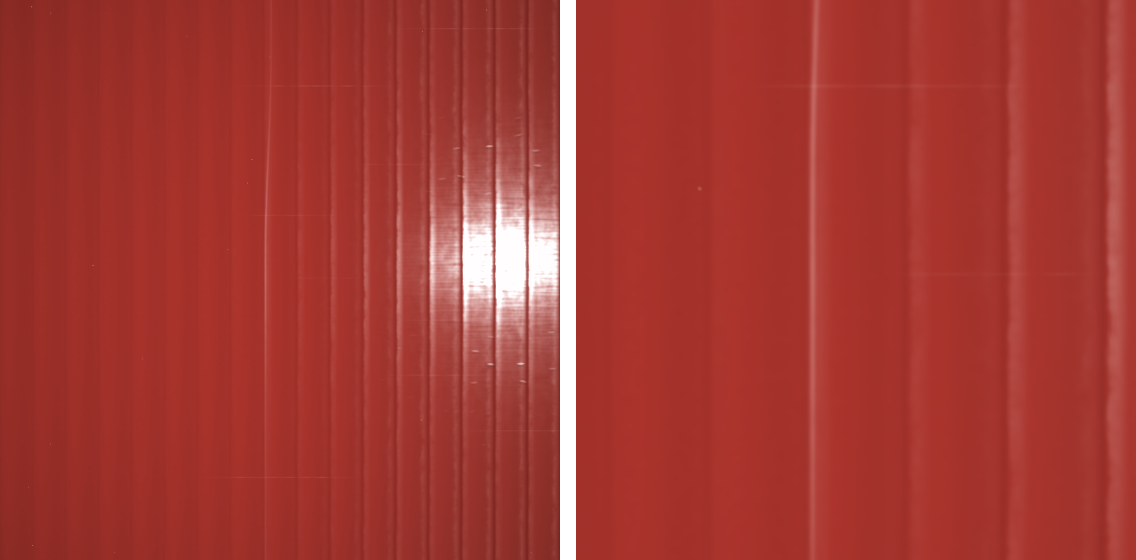
Left: the whole. Right: its middle third, enlarged.
Reproduce this texture procedurally as a Shadertoy shader.

```glsl
vec2 hash2(vec2 p) {
    vec3 q = fract(p.xyx * vec3(0.1031, 0.103, 0.0973));
    q += dot(q, q.yzx + 33.33);
    return fract((q.xx + q.yz) * q.zy);
}

float gradientNoise(vec2 p) {
    vec2 i = floor(p), f = fract(p);
    vec2 u = f * f * f * (f * (f * 6.0 - 15.0) + 10.0);
    vec2 e = vec2(0.0, 1.0);
    float a = dot(hash2(i) * 2.0 - 1.0, f);
    float b = dot(hash2(i + e.yx) * 2.0 - 1.0, f - e.yx);
    float c = dot(hash2(i + e.xy) * 2.0 - 1.0, f - e.xy);
    float d = dot(hash2(i + e.yy) * 2.0 - 1.0, f - e.yy);
    return mix(mix(a, b, u.x), mix(c, d, u.x), u.y);
}

float bell(float x, float width) {
    return exp(-x * x / (width * width));
}

// One soft fleck per chosen grid cell
float flecks(vec2 p, float cells, vec2 size, float density) {
    vec2 id = floor(p * cells), rnd = hash2(id + 7.0);
    vec2 d = fract(p * cells) - 0.3 - 0.4 * rnd;
    d.y += 0.5 * d.x * (rnd.x - 0.5);
    float chosen = step(hash2(id + 91.0).x, density);
    return chosen * (0.4 + 0.6 * rnd.y) * (1.0 - smoothstep(0.3, 1.2, length(d / size)));
}

// Fine horizontal scuffs of varied length
float scratches(vec2 p) {
    float sum = 0.0;
    for (int i = 0; i < 9; i++) {
        vec2 r = hash2(vec2(float(i) * 3.7, 5.0));
        vec2 center = vec2(0.45 + 0.5 * r.x, 0.1 + 0.1 * float(i) + 0.05 * r.y);
        float span = 1.0 - smoothstep(0.03, 0.07 + 0.1 * r.y, abs(p.x - center.x));
        sum += span * bell(p.y - center.y, 0.0012) * (0.4 + 0.6 * r.y);
    }
    return sum * (0.6 + gradientNoise(p * vec2(60.0, 9.0)));
}

void mainImage(out vec4 fragColor, in vec2 fragCoord) {
    vec2 uv = fragCoord / iResolution.xy;
    float dy = uv.y - 0.535;

    // Seventeen vertical ribs, slightly wavering
    float x = (uv.x + 0.0012 * gradientNoise(vec2(uv.x * 9.0, uv.y * 14.0))) * 17.0 - 0.03;
    float rib = floor(x), f = fract(x);
    float seam = f - step(0.5, f);
    float ribRnd = hash2(vec2(rib, 3.0)).x;
    float rightward = smoothstep(0.35, 0.85, uv.x);

    // Red plastic with gentle vignette
    vec2 v = (uv - vec2(0.5, 0.48)) / vec2(0.68, 0.85);
    vec3 color = vec3(0.655, 0.19, 0.16) * (1.0 - 0.23 * dot(v, v));
    color *= 1.0 - 0.04 * rightward;

    // Rounded rib shading with a crisp step at the seam
    color *= 1.0 + 0.022 * cos(6.2832 * (f - 0.22)) + 0.012 * gradientNoise(uv * 130.0);
    color *= 1.0 - (0.025 + 0.07 * rightward) * bell(seam + 0.04, 0.05);

    // Brushed and mottled surface
    float brush = gradientNoise(uv * vec2(14.0, 210.0));
    float mottle = gradientNoise(uv * vec2(70.0, 45.0)) + 0.5 * gradientNoise(uv * 150.0);

    // Pale worn bands on both sides of each seam
    float reach = 0.25 + 0.75 * bell(dy, 0.22);
    float edge = seam + 0.04 * mottle;
    float lip = smoothstep(-0.02, 0.06, edge) * (1.0 - smoothstep(0.08, 0.26, edge));
    float backLip = bell(edge + 0.19, 0.075);
    float gloss = lip * reach * rightward * (0.16 + 0.16 * mottle + 0.08 * ribRnd);
    gloss += backLip * rightward * rightward * (0.05 + 0.04 * reach + 0.08 * mottle);
    gloss += 0.012 + 0.02 * rightward * rightward;

    // One sharper crease, leaning near the top
    float crease = uv.x - 0.474 - 0.010 * smoothstep(0.55, 0.9, uv.y);
    gloss += 0.2 * bell(crease, 0.002) * (0.25 + 0.75 * bell(dy, 0.2));
    gloss += 0.03 * bell(crease - 0.004, 0.007) * bell(dy, 0.35);

    // Lamp reflection, stepped from rib to rib
    float dx = mix(uv.x, (rib + 0.5) / 17.0, 0.6) - 0.908;
    float core = 1.15 * bell(dy, 0.066) + 0.42 * bell(dy, 0.155);
    float lamp = core * bell(dx, 0.1);
    float faceStart = 0.1 + 0.25 * step(15.5, rib);
    float face = smoothstep(0.0, faceStart, f) * (1.0 - smoothstep(0.82, 0.98, f));
    lamp *= 0.4 + 0.6 * face + 0.2 * lip;
    lamp *= 1.0 + 0.55 * brush + 0.4 * mottle;
    gloss += lamp + 0.35 * lip * bell(dx, 0.16) * bell(dy, 0.12);
    gloss += 0.06 * bell(uv.x - 0.92, 0.2) * bell(dy, 0.24) * (1.0 + 0.8 * mottle);

    // Scuffs, dust and dents catching the light
    float halo = bell(uv.x - 0.92, 0.14) * bell(abs(dy) - 0.18, 0.06);
    gloss += 0.1 * scratches(uv);
    gloss += 0.25 * flecks(uv, 26.0, vec2(0.04), 0.02);
    gloss += 0.5 * halo * flecks(uv, 36.0, vec2(0.28, 0.09), 0.25);
    float dent = halo * flecks(uv + vec2(0.0, 0.004), 36.0, vec2(0.28, 0.09), 0.25);
    color *= 1.0 - 0.2 * dent;

    // Dark groove at each seam, then highlight rolloff
    gloss *= 1.0 - 0.65 * rightward * bell(seam + 0.02, 0.045);
    vec3 dim = pow(vec3(1.0 - clamp(gloss, 0.0, 0.99)), vec3(1.25, 1.0, 1.0));
    fragColor = vec4(1.0 - (1.0 - color) * dim, 1.0);
}
```
